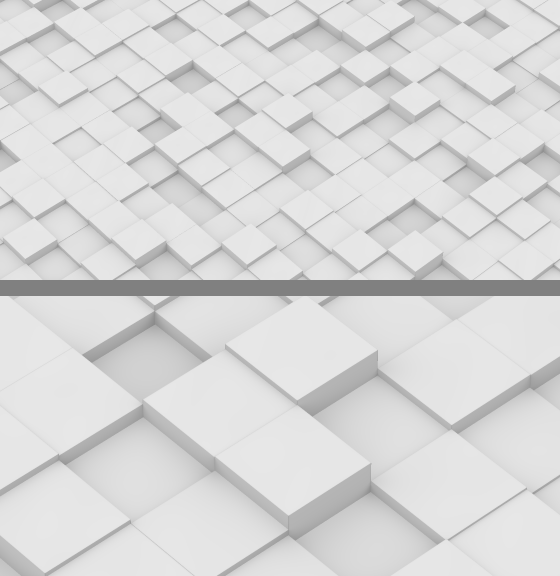
Top, the full canvas; bottom, a detail of the centre.
Write a Shadertoy shader that draws this background.

```glsl
// Field of white square blocks at uneven heights, seen obliquely in soft light.

const float TILES_DOWN   = 7.74;   // canvas height in block widths
const float CAM_DISTANCE = 45.0;   // larger gives weaker perspective
const float HEADING      = 0.728;  // turn of the grid, radians
const float PITCH        = 0.785;  // downward tilt of the view, radians
const vec2  GRID_SHIFT   = vec2(-0.05, 0.18);
const float MAX_HEIGHT   = 0.56;   // tallest block, in block widths
const float OCCLUSION    = 0.24;   // strength of the soft shadows
const float CREASE       = 0.07;   // darkening at the foot of a wall
const float MOTTLE       = 0.002;
const float TOP_SHADE    = 0.903;
const float LEFT_SHADE   = 0.850;
const float RIGHT_SHADE  = 0.800;
const int   MAX_STEPS    = 8;
const int   SAMPLES      = 3;      // antialiasing samples per axis

float hash(vec2 p) {
    vec3 q = fract(vec3(p.xyx) * 0.1031);
    q += dot(q, q.yzx + 33.33);
    return fract((q.x + q.y) * q.z);
}

// Random height, gathered around the middle with a few extremes.
float blockHeight(vec2 cell) {
    float s = 2.0 * hash(cell + 71.0) - 1.0;
    return MAX_HEIGHT * (0.5 + 0.5 * s * (0.55 + 0.45 * s * s));
}

// Light blocked by taller blocks around a point; the point's own block is skipped.
float occlusion(vec3 p, vec2 center, vec2 owner) {
    float sum = 0.0;
    for (int j = -1; j <= 1; j++)
    for (int i = -1; i <= 1; i++) {
        vec2 cell = center + vec2(i, j);
        if (distance(cell, owner) < 0.5) continue;
        float rise = max(blockHeight(cell) - p.z, 0.0);
        float gap = length(max(abs(p.xy - cell - 0.5) - 0.5, 0.0));
        sum += 0.5 * (1.0 - gap / sqrt(gap * gap + rise * rise + 1e-5));
    }
    return sum;
}

float mottle(vec2 p) {
    return sin(p.x * 5.1 + 2.0 * sin(p.y * 3.7)) + 0.6 * sin(p.y * 9.3 - p.x * 6.1);
}

float shadeTop(vec3 p, vec2 cell) {
    float light = TOP_SHADE + MOTTLE * mottle(p.xy);
    return light / (1.0 + OCCLUSION * occlusion(p, cell, cell));
}

float shadeSide(vec3 p, vec2 cell, vec2 axis) {
    vec2 front = cell - axis;
    float light = mix(RIGHT_SHADE, LEFT_SHADE, axis.x);
    float foot = max(p.z - blockHeight(front), 0.0);
    light *= 1.0 - CREASE * exp(-foot / 0.15);
    return light / (1.0 + OCCLUSION * occlusion(p, front, cell));
}

// Walks the ray from cell to cell until it meets a wall or a top.
float trace(vec3 eye, vec3 ray) {
    float t = (MAX_HEIGHT + 0.01 - eye.z) / ray.z;
    vec2 cell = floor(eye.xy + ray.xy * t);
    vec2 axis = vec2(0.0, 1.0);
    vec2 stepDir = sign(ray.xy);
    for (int i = 0; i < MAX_STEPS; i++) {
        float h = blockHeight(cell);
        vec3 entry = eye + ray * t;
        if (entry.z <= h) return shadeSide(entry, cell, axis);

        vec2 exits = (cell + max(stepDir, 0.0) - eye.xy) / ray.xy;
        float tNext = min(exits.x, exits.y);
        float tTop = (h - eye.z) / ray.z;
        if (tTop <= tNext) return shadeTop(eye + ray * tTop, cell);

        axis = exits.x < exits.y ? vec2(1.0, 0.0) : vec2(0.0, 1.0);
        cell += axis * stepDir;
        t = tNext;
    }
    return RIGHT_SHADE;
}

void mainImage(out vec4 fragColor, in vec2 fragCoord) {
    // Camera frame
    vec3 right = vec3(cos(HEADING), -sin(HEADING), 0.0);
    vec3 ahead = vec3(sin(HEADING), cos(HEADING), 0.0);
    vec3 view = ahead * cos(PITCH) - vec3(0.0, 0.0, sin(PITCH));
    vec3 up = ahead * sin(PITCH) + vec3(0.0, 0.0, cos(PITCH));
    vec3 eye = vec3(GRID_SHIFT, 0.0) - CAM_DISTANCE * view;

    // Supersampled shading
    float shade = 0.0;
    for (int j = 0; j < SAMPLES; j++)
    for (int i = 0; i < SAMPLES; i++) {
        vec2 jitter = (vec2(i, j) + 0.5) / float(SAMPLES) - 0.5;
        vec2 q = (fragCoord + jitter - 0.5 * iResolution.xy) / iResolution.y * TILES_DOWN;
        shade += trace(eye, normalize(CAM_DISTANCE * view + q.x * right + q.y * up));
    }
    fragColor = vec4(vec3(shade / float(SAMPLES * SAMPLES)), 1.0);
}
```
